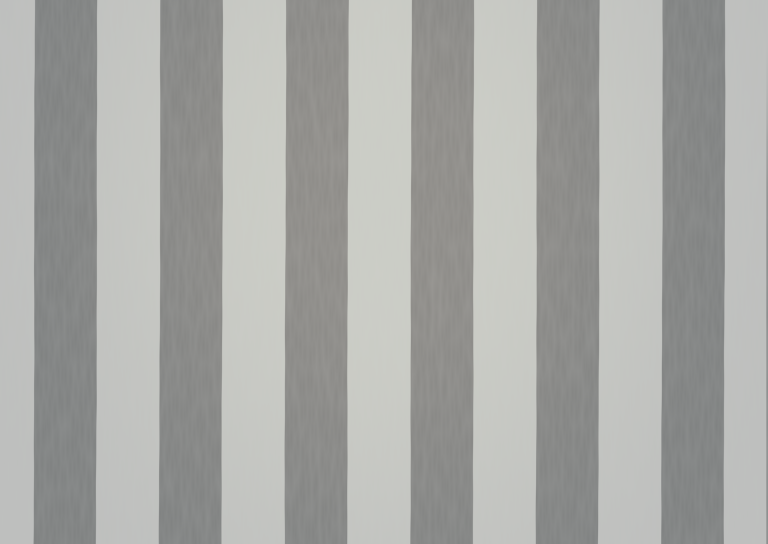
This pattern is drawn by a WebGL 1 fragment shader. Its source:

```glsl
precision highp float;

uniform vec2 u_resolution;

// Stripe layout, in canvas widths
const float PERIOD = 0.1635;
const float FIRST_EDGE = 0.0437;
const float STRIPE_WIDTH = 0.0813;
const float LEAN = 0.0018;
const float EDGE_WOBBLE = 0.0003;
const float EDGE_SOFTNESS = 0.0005;
const float BORDER_WIDTH = 0.0022;

// Paint colours, from the lit centre to the dim corners
const vec3 LIGHT_WARM = vec3(0.797, 0.803, 0.777);
const vec3 LIGHT_COOL = vec3(0.745, 0.750, 0.745);
const vec3 GREY_WARM = vec3(0.578, 0.571, 0.556);
const vec3 GREY_COOL = vec3(0.520, 0.529, 0.528);

// Lighting and weave
const vec2 GLOW_CENTRE = vec2(0.50, 0.64);
const vec2 GLOW_SHAPE = vec2(1.65, 0.95);
const vec2 THREAD_CELLS = vec2(190.0, 26.0);
const vec2 PATCH_CELLS = vec2(70.0, 14.0);
const float THREAD_AMOUNT = 0.030;
const float PATCH_AMOUNT = 0.014;
const float LIGHT_WEAVE = 0.12;

vec2 hash2(vec2 cell) {
  vec2 q = vec2(dot(cell, vec2(127.1, 311.7)), dot(cell, vec2(269.5, 183.3)));
  return fract(sin(q) * 4375.85);
}

// Distance to the nearest scattered point, centred near zero
float cellular(vec2 p) {
  vec2 cell = floor(p);
  vec2 local = fract(p);
  float nearest = 4.0;
  for (int j = -1; j <= 1; j++) {
    for (int i = -1; i <= 1; i++) {
      vec2 offset = vec2(float(i), float(j));
      vec2 toPoint = offset + hash2(cell + offset) - local;
      nearest = min(nearest, dot(toPoint, toPoint));
    }
  }
  return sqrt(nearest) - 0.48;
}

// Small hand-painted drift along each stripe edge
float edgeWobble(float y, float seed) {
  return EDGE_WOBBLE * (sin(y * 9.0 + seed * 2.3)
    + 0.5 * sin(y * 31.0 + seed * 5.1)
    + 0.4 * sin(y * 83.0 + seed * 1.7));
}

// Coverage of the grey stripes
float stripeMask(vec2 p, float height, float softness) {
  float x = p.x - FIRST_EDGE - LEAN * p.y / height;
  float index = floor(x / PERIOD + 0.25);
  float fromCentre = x - index * PERIOD - 0.5 * STRIPE_WIDTH;
  float seed = index * 2.0 + step(0.0, fromCentre);
  float edge = abs(fromCentre) - 0.5 * STRIPE_WIDTH + edgeWobble(p.y, seed);
  return 1.0 - smoothstep(-softness, softness, edge);
}

void main() {
  vec2 uv = gl_FragCoord.xy / u_resolution;
  vec2 p = gl_FragCoord.xy / u_resolution.x;
  float height = u_resolution.y / u_resolution.x;
  float softness = max(EDGE_SOFTNESS, 0.75 / u_resolution.x);

  // Broad light falling off towards the sides and the floor
  float reach = length((uv - GLOW_CENTRE) * GLOW_SHAPE);
  float greyGlow = 1.0 - smoothstep(0.10, 0.85, reach);
  float lightGlow = 1.0 - smoothstep(0.15, 0.95, reach);

  // Fine upright threads over larger worn patches
  float weave = THREAD_AMOUNT * cellular(p * THREAD_CELLS)
    + PATCH_AMOUNT * cellular(p * PATCH_CELLS + 17.0);

  vec3 grey = mix(GREY_COOL, GREY_WARM, greyGlow) + weave;
  vec3 light = mix(LIGHT_COOL, LIGHT_WARM, lightGlow) + weave * LIGHT_WEAVE;
  vec3 color = mix(light, grey, stripeMask(p, height, softness));

  // Thin shaded border on the right, fading out at the top
  float border = smoothstep(-softness, softness, p.x - 1.0 + BORDER_WIDTH);
  border *= 1.0 - smoothstep(0.55, 0.95, uv.y);
  color = mix(color, grey, border * 0.8);

  gl_FragColor = vec4(color, 1.0);
}
```
